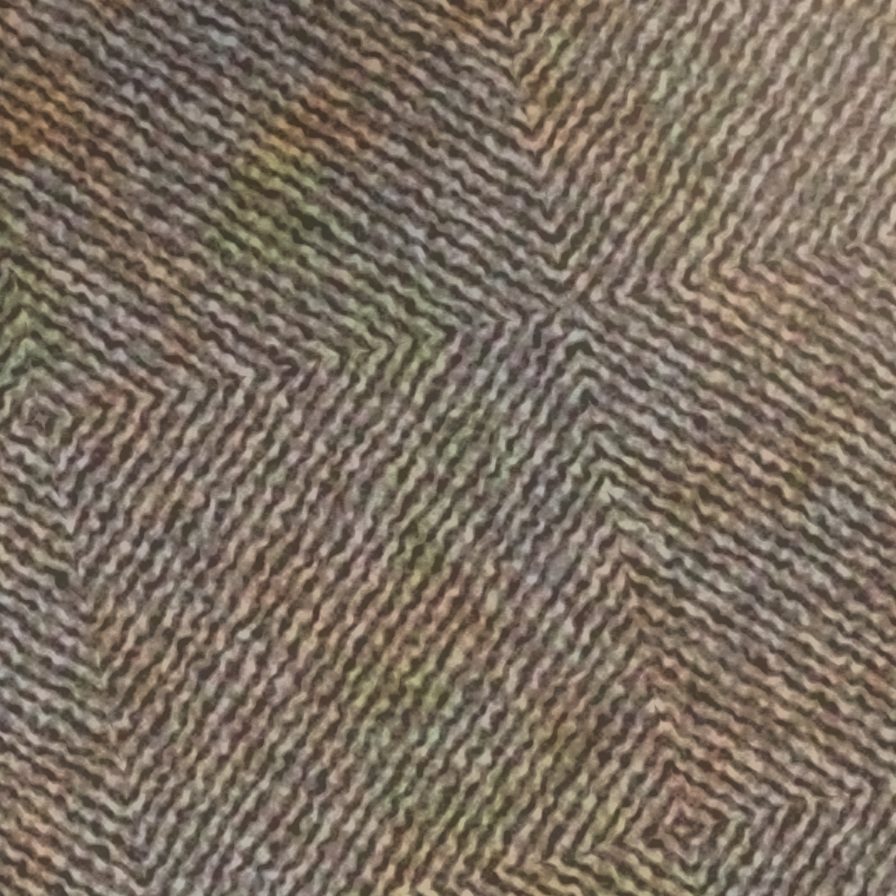
A three.js fragment shader for this texture:

```glsl
varying vec2 vUv;

float hash(vec2 p) {
  return fract(sin(dot(p, vec2(127.1, 311.7))) * 43758.5453);
}

float noise(vec2 p) {
  vec2 i = floor(p);
  vec2 f = fract(p);
  f = f * f * (3.0 - 2.0 * f);
  return mix(mix(hash(i), hash(i + vec2(1.0, 0.0)), f.x),
             mix(hash(i + vec2(0.0, 1.0)), hash(i + vec2(1.0, 1.0)), f.x), f.y);
}

float fbm(vec2 p) {
  float sum = 0.0;
  float amp = 0.5;
  for (int i = 0; i < 3; i++) {
    sum += amp * noise(p);
    p = p * 2.03 + 17.3;
    amp *= 0.5;
  }
  return sum / 0.875;
}

// Triangle wave: mirrors the weave at every turning line
vec2 fold(vec2 p) {
  return abs(mod(p + 0.6, 1.2) - 0.6);
}

void main() {
  // Tilted cloth axes, centred where four chevrons cross
  vec2 d = vUv - vec2(0.634, 0.659);
  vec2 cloth = vec2(0.976 * d.x + 0.217 * d.y, -0.217 * d.x + 0.976 * d.y);
  cloth += 0.006 * (vec2(noise(vUv * 22.0), noise(vUv * 22.0 + 40.0)) - 0.5);
  cloth += 0.007 * (vec2(noise(vUv * 75.0 + 9.0), noise(vUv * 75.0 + 70.0)) - 0.5);
  vec2 q = fold(cloth);

  // Diamond twill: across and along each rib
  float across = (q.x - q.y) / 0.03;
  float along = (q.x + q.y) / 0.03;
  float ribId = floor(across + 0.5);

  // Slanted stitches make each rib uneven
  float stitch = sin(6.2832 * (along * 0.85 + across * 0.4 + hash(vec2(ribId, 3.0))));
  float slub = noise(vec2(along * 1.3, ribId * 7.0));
  float rib = 0.5 + 0.5 * cos(6.2832 * (across + 0.07 * stitch));
  rib = smoothstep(0.02, 0.95, rib);

  // Yarn fibres and fine grain
  float fibre = noise(vec2(along * 1.6, across * 3.2) + 31.0);
  float grain = fbm(vUv * 130.0);
  float tone = 0.14 + 0.50 * rib + 0.09 * stitch * rib;
  tone += 0.24 * (slub - 0.5) * rib + 0.22 * (fibre - 0.5) + 0.62 * (grain - 0.5);
  tone = clamp(tone, 0.0, 1.0);

  vec3 shadow = vec3(0.29, 0.25, 0.215);
  vec3 wool = vec3(0.49, 0.44, 0.40);
  vec3 highlight = vec3(0.74, 0.70, 0.66);
  vec3 color = mix(shadow, wool, smoothstep(0.0, 0.42, tone));
  color = mix(color, highlight, smoothstep(0.36, 0.92, tone));

  // Soft dyed patches: rust above, moss at left, cool grey below
  float upperLeft = smoothstep(0.45, 0.95, vUv.y) * (1.0 - smoothstep(0.35, 0.75, vUv.x));
  float rust = smoothstep(0.48, 0.78, fbm(vUv * 6.0 + 5.0));
  float moss = smoothstep(0.48, 0.76, fbm(vUv * 6.5 + 23.0));
  float cool = smoothstep(0.5, 0.8, fbm(vUv * 7.0 + 51.0));
  color *= mix(vec3(1.0), vec3(1.10, 0.95, 0.79), rust * (0.45 + 0.5 * upperLeft));
  color *= mix(vec3(1.0), vec3(0.94, 1.01, 0.85), moss * (1.0 - 0.6 * vUv.x));
  color *= mix(vec3(1.0), vec3(0.96, 1.0, 1.05), cool * 0.7);
  color += 0.035 * (vec3(noise(vUv * 45.0), noise(vUv * 45.0 + 11.0),
                         noise(vUv * 45.0 + 29.0)) - 0.5);

  // Warm light from the upper right, dim upper left
  float glow = 1.0 - smoothstep(0.0, 0.62, length(vUv - vec2(1.03, 0.95)));
  color *= 1.0 - 0.14 * upperLeft;
  color = mix(color, color * 0.7 + vec3(0.29, 0.245, 0.195), 0.72 * glow);

  gl_FragColor = vec4(color, 1.0);
}
```
